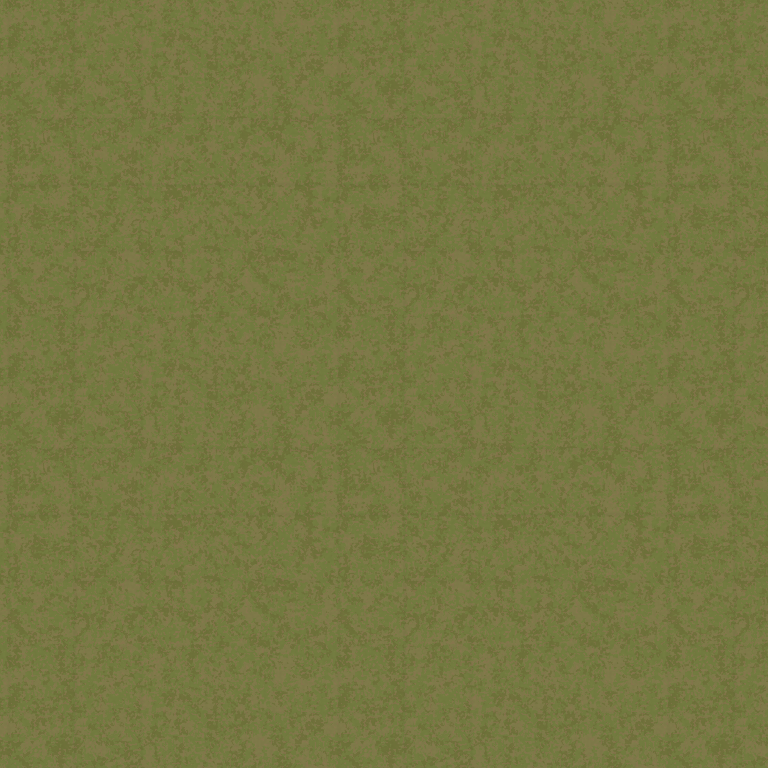
Write a Shadertoy shader that draws this texture.

```glsl
// Mottled moss ground: crumbly olive, tan and dark green blotches with clay specks.
// Wrapping gradient noise fills a large tile that repeats about 2.3 times each
// way; a weak lattice of five by five cells gives it faint rows and columns.

const float TAU = 6.2831853;

vec2 gradient(vec2 cell, float period, float seed) {
    vec2 c = mod(cell, period) + seed;
    vec3 h = fract(c.xyx * vec3(0.1031, 0.1030, 0.0973));
    h += dot(h, h.yzx + 33.33);
    float angle = TAU * fract((h.x + h.y) * h.z);
    return vec2(cos(angle), sin(angle));
}

// Gradient noise that wraps after a whole number of cells
float noise(vec2 p, float period, float seed) {
    vec2 i = floor(p), f = fract(p);
    vec2 u = f * f * f * (f * (f * 6.0 - 15.0) + 10.0);
    vec2 e = vec2(0.0, 1.0);
    float a = dot(gradient(i, period, seed), f);
    float b = dot(gradient(i + e.yx, period, seed), f - e.yx);
    float c = dot(gradient(i + e.xy, period, seed), f - e.xy);
    float d = dot(gradient(i + e.yy, period, seed), f - e.yy);
    return mix(mix(a, b, u.x), mix(c, d, u.x), u.y);
}

// Nearly equal octaves give broad blotches with crumbly outlines
float blotches(vec2 p, float seed) {
    float sum = 0.0, frequency = 15.0;
    for (int i = 0; i < 4; i++) {
        sum += 0.29 * noise(p * frequency, frequency, seed + float(i) * 137.0);
        frequency *= 2.0;
    }
    return sum;
}

void mainImage(out vec4 fragColor, in vec2 fragCoord) {
    vec2 p = fragCoord / iResolution.xy * 2.328 - vec2(0.227, 0.767);

    // Lattice of five cells per tile, strongest on the tile border
    vec2 edge = abs(fract(p * 5.0 + 0.5) - 0.5);
    vec2 strength = 0.65 + 0.35 * cos(TAU * p);
    vec2 band = exp(-edge * edge * 90.0) * strength;
    vec2 line = (1.0 - smoothstep(0.01, 0.04, edge)) * strength;

    // Green ground with tan patches
    float patches = smoothstep(-0.01, 0.07, blotches(p, 5.0));
    vec3 color = mix(vec3(0.447, 0.480, 0.247), vec3(0.495, 0.475, 0.285), patches);

    // Dark olive clumps, denser along the lattice
    float clump = blotches(p, 633.0) + 0.05 * band.y + 0.03 * band.x;
    color = mix(color, vec3(0.422, 0.430, 0.215), 0.75 * smoothstep(0.05, 0.14, clump));

    // Small clay specks
    float speck = noise(p * 120.0, 120.0, 1211.0) + 0.6 * blotches(p, 1351.0);
    color = mix(color, vec3(0.535, 0.455, 0.308), 0.65 * smoothstep(0.20, 0.32, speck));

    // Fine grain and the thin lattice lines
    color *= 1.0 + 0.03 * noise(p * 105.0, 105.0, 1907.0);
    color *= 1.0 - 0.025 * max(line.x, line.y);

    fragColor = vec4(color, 1.0);
}
```
